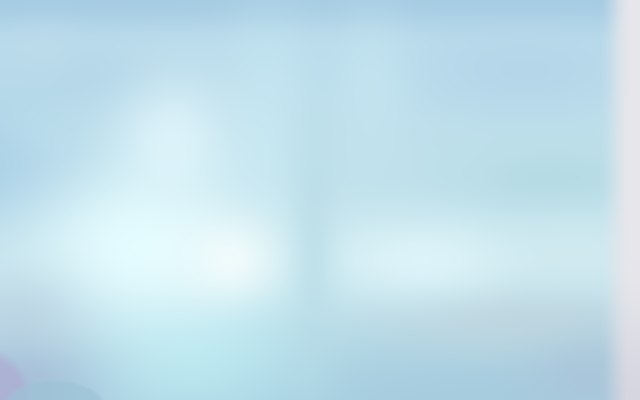
Reproduce this background procedurally as a WebGL 2 fragment shader.

```glsl
#version 300 es
precision highp float;
// Soft pale-blue blurred backdrop with white glows and a pink-white right edge.
uniform vec2 u_resolution;
out vec4 outColor;

// Gaussian falloff around a centre, with separate radii per axis.
float glow(vec2 p, vec2 centre, vec2 radius) {
    vec2 d = (p - centre) / radius;
    return exp(-dot(d, d));
}

// Blends a soft elliptical patch of tint over the base colour.
vec3 patchOf(vec3 base, vec2 p, vec2 centre, vec2 radius, vec3 tint, float strength) {
    return mix(base, tint, strength * glow(p, centre, radius));
}

// Vertical wash from the lower haze to the blue top.
vec3 skyWash(float y) {
    vec3 c = mix(vec3(0.65, 0.80, 0.87), vec3(0.79, 0.90, 0.93), smoothstep(0.0, 0.36, y));
    c = mix(c, vec3(0.75, 0.88, 0.92), smoothstep(0.36, 0.58, y));
    c = mix(c, vec3(0.73, 0.86, 0.92), smoothstep(0.58, 0.88, y));
    return mix(c, vec3(0.65, 0.80, 0.89), smoothstep(0.88, 1.0, y));
}

// Cool shadows along the sides and faint light columns.
vec3 addShadows(vec3 c, vec2 p) {
    c = patchOf(c, p, vec2(0.00, 0.58), vec2(0.15, 0.17), vec3(0.66, 0.81, 0.90), 0.9);
    c = patchOf(c, p, vec2(0.14, 0.80), vec2(0.12, 0.08), vec3(0.69, 0.83, 0.90), 0.6);
    c = patchOf(c, p, vec2(0.07, 0.87), vec2(0.05, 0.07), vec3(0.74, 0.86, 0.92), 0.7);
    c = patchOf(c, p, vec2(0.07, 0.68), vec2(0.06, 0.07), vec3(0.72, 0.86, 0.92), 0.7);
    c = patchOf(c, p, vec2(0.82, 0.82), vec2(0.15, 0.11), vec3(0.70, 0.83, 0.91), 0.7);
    c = patchOf(c, p, vec2(0.87, 0.54), vec2(0.15, 0.09), vec3(0.70, 0.85, 0.89), 0.8);
    c = patchOf(c, p, vec2(0.81, 0.20), vec2(0.18, 0.08), vec3(0.74, 0.83, 0.87), 0.9);
    c = patchOf(c, p, vec2(0.93, 0.06), vec2(0.10, 0.10), vec3(0.67, 0.77, 0.85), 0.8);
    c = patchOf(c, p, vec2(0.42, 0.70), vec2(0.07, 0.25), vec3(0.78, 0.91, 0.95), 0.7);
    return patchOf(c, p, vec2(0.58, 0.77), vec2(0.06, 0.19), vec3(0.77, 0.90, 0.94), 0.7);
}

// Bright white and cyan pools of light.
vec3 addLights(vec3 c, vec2 p) {
    c = patchOf(c, p, vec2(0.30, 0.12), vec2(0.19, 0.20), vec3(0.73, 0.91, 0.94), 0.9);
    c = patchOf(c, p, vec2(0.27, 0.65), vec2(0.085, 0.15), vec3(0.87, 0.95, 0.98), 0.9);
    c = patchOf(c, p, vec2(0.22, 0.38), vec2(0.17, 0.20), vec3(0.90, 0.99, 1.00), 0.97);
    c = patchOf(c, p, vec2(0.36, 0.35), vec2(0.075, 0.10), vec3(0.96, 0.99, 0.99), 0.85);
    c = patchOf(c, p, vec2(0.66, 0.35), vec2(0.15, 0.10), vec3(0.87, 0.96, 0.98), 0.9);
    c = patchOf(c, p, vec2(0.91, 0.37), vec2(0.11, 0.11), vec3(0.82, 0.92, 0.94), 0.7);
    return patchOf(c, p, vec2(0.49, 0.38), vec2(0.035, 0.32), vec3(0.72, 0.86, 0.90), 0.65);
}

// Lilac haze with a thin arc and a teal mound in the lower left corner.
vec3 addCorner(vec3 c, vec2 p) {
    c = patchOf(c, p, vec2(0.03, 0.21), vec2(0.10, 0.11), vec3(0.74, 0.83, 0.89), 0.75);
    c = patchOf(c, p, vec2(0.04, 0.04), vec2(0.11, 0.11), vec3(0.65, 0.74, 0.84), 0.8);
    float arc = 1.0 - smoothstep(0.75, 1.05, length((p - vec2(-0.02, 0.0)) / vec2(0.07, 0.13)));
    c = mix(c, vec3(0.68, 0.67, 0.82), 0.7 * arc);
    float mound = 1.0 - smoothstep(0.92, 1.02, length((p - vec2(0.085, -0.03)) / vec2(0.085, 0.08)));
    return mix(c, vec3(0.61, 0.76, 0.84), 0.65 * mound);
}

// Pale pink strip fading in at the right.
vec3 addRightEdge(vec3 c, vec2 p) {
    vec3 strip = mix(vec3(0.84, 0.84, 0.88), vec3(0.90, 0.90, 0.92), smoothstep(0.0, 0.35, p.y));
    return mix(c, strip, smoothstep(0.935, 0.985, p.x));
}

void main() {
    vec2 p = gl_FragCoord.xy / u_resolution;
    vec3 colour = skyWash(p.y);
    colour = addShadows(colour, p);
    colour = addLights(colour, p);
    colour = addCorner(colour, p);
    colour = addRightEdge(colour, p);
    outColor = vec4(colour, 1.0);
}
```
